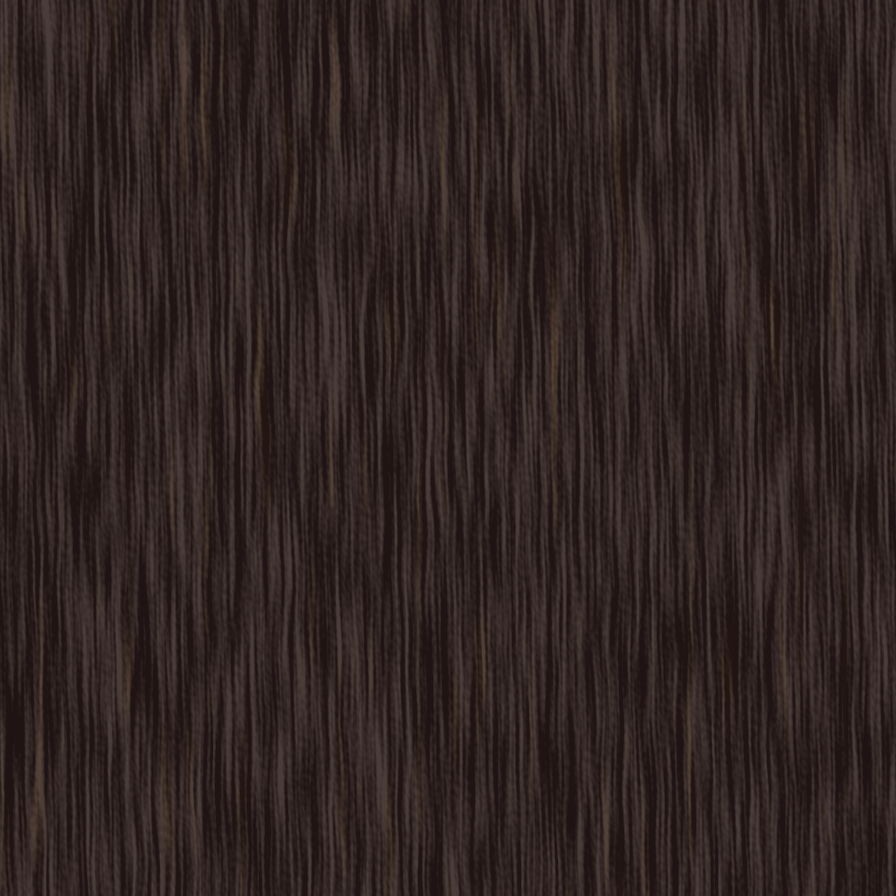
A WebGL 1 fragment shader for this texture:

```glsl
precision highp float;
// Dark brown wood veneer with fine, nearly straight vertical fibres.
uniform vec2 u_resolution;

// Palette
const vec3 SHADOW_BROWN = vec3(0.137, 0.090, 0.088);
const vec3 LIGHT_BROWN = vec3(0.264, 0.212, 0.200);
const vec3 OCHRE_TINT = vec3(0.035, 0.022, -0.012);

// Noise cells per canvas: across and along the grain
const vec2 FIBRE_CELLS = vec2(164.0, 5.5);
const vec2 FINE_CELLS = vec2(250.0, 13.0);
const vec2 BAND_CELLS = vec2(52.0, 1.6);
const vec2 OCHRE_CELLS = vec2(80.0, 3.5);
const vec2 WAVE_CELLS = vec2(26.0, 13.0);
const vec2 SPECK_CELLS = vec2(250.0, 150.0);

// Strengths
const float FINE_AMOUNT = 0.78;
const float BAND_AMOUNT = 0.42;
const float SPECK_AMOUNT = 0.30;
const float WAVE_AMOUNT = 0.0028;
const float TONE_CENTRE = 0.375;
const float TONE_CONTRAST = 1.36;

// Random unit gradient for a lattice point
vec2 latticeGradient(vec2 cell, float seed) {
  vec3 h = fract(vec3(cell.xyx + seed) * vec3(0.1031, 0.1030, 0.0973));
  h += dot(h, h.yzx + 33.33);
  float angle = 6.28319 * fract((h.x + h.y) * h.z);
  return vec2(cos(angle), sin(angle));
}

float gradientNoise(vec2 p, float seed) {
  vec2 cell = floor(p);
  vec2 f = p - cell;
  vec2 w = f * f * f * (f * (f * 6.0 - 15.0) + 10.0);
  vec2 e = vec2(1.0, 0.0);
  float a = dot(latticeGradient(cell, seed), f);
  float b = dot(latticeGradient(cell + e.xy, seed), f - e.xy);
  float c = dot(latticeGradient(cell + e.yx, seed), f - e.yx);
  float d = dot(latticeGradient(cell + e.xx, seed), f - e.xx);
  return mix(mix(a, b, w.x), mix(c, d, w.x), w.y);
}

// Vertical streaks; the shear staggers their ends, and detail
// too small for the pixel grid fades out.
float streaks(vec2 uv, vec2 cells, float shear, float seed) {
  vec2 p = uv * cells;
  p.y += p.x * shear;
  float visible = 1.0 - smoothstep(0.5, 1.2, cells.x / u_resolution.y);
  return gradientNoise(p, seed) * visible;
}

void main() {
  vec2 uv = gl_FragCoord.xy / u_resolution.y;

  // Bend the grain gently sideways
  vec2 grain = uv;
  grain.x += WAVE_AMOUNT * gradientNoise(uv * WAVE_CELLS, 11.0);

  // Layer long bands, fibres, hairlines and faint specks
  float tone = streaks(grain, FIBRE_CELLS, 0.37, 23.0);
  tone += FINE_AMOUNT * streaks(grain, FINE_CELLS, 0.43, 47.0);
  tone += BAND_AMOUNT * streaks(grain, BAND_CELLS, 0.29, 71.0);
  tone += SPECK_AMOUNT * streaks(uv, SPECK_CELLS, 0.31, 89.0);
  float light = clamp(TONE_CENTRE + TONE_CONTRAST * tone, -0.12, 1.2);

  // Warm a few isolated streaks
  float ochre = streaks(grain, OCHRE_CELLS, 0.41, 131.0);
  ochre = smoothstep(0.22, 0.5, ochre) * (0.4 + 0.6 * light);

  vec3 wood = mix(SHADOW_BROWN, LIGHT_BROWN, light);
  gl_FragColor = vec4(wood + OCHRE_TINT * ochre, 1.0);
}
```
